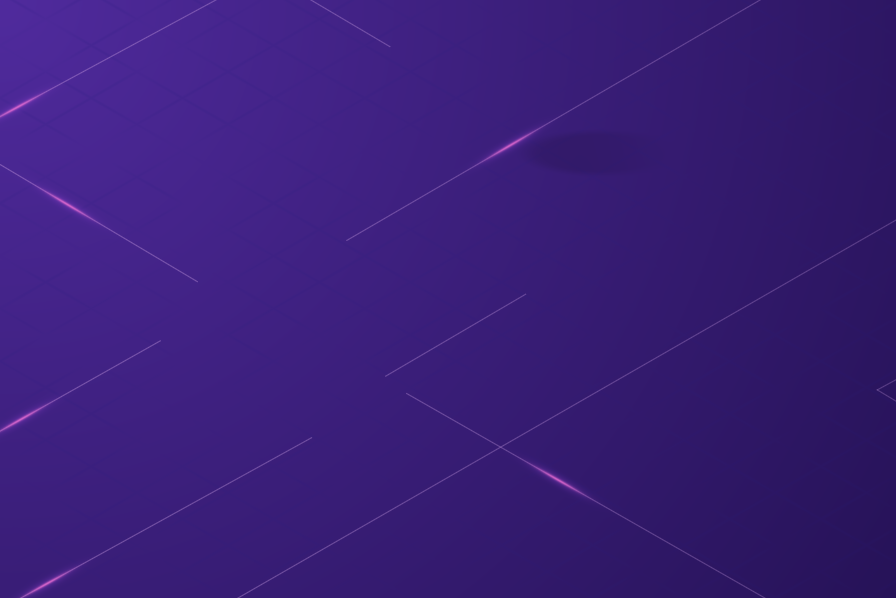
Reproduce this background procedurally as a Shadertoy shader.

```glsl
#define LIGHT_COLOR vec3(0.312, 0.166, 0.615)
#define DARK_COLOR vec3(0.150, 0.072, 0.345)
#define LINE_COLOR vec3(0.76, 0.59, 0.86)
#define GLOW_COLOR vec3(0.56, 0.25, 0.82)
#define CORE_COLOR vec3(0.95, 0.42, 0.82)
#define GRID_COLOR vec3(0.15, 0.11, 0.50)
#define LINE_WIDTH 0.0018
#define LINE_ALPHA 0.42
#define GLOW_LENGTH 0.055
#define GRID_STEP 0.088
#define GRID_ALPHA 0.16
#define COUNT 11

// Segment ends in units of canvas height
const vec4 segments[COUNT] = vec4[COUNT](
    vec4(0.000, 0.805, 0.361, 1.000), vec4(0.520, 1.000, 0.652, 0.922),
    vec4(0.000, 0.725, 0.330, 0.529), vec4(0.580, 0.598, 1.271, 1.000),
    vec4(0.000, 0.279, 0.268, 0.430), vec4(0.035, 0.000, 0.521, 0.268),
    vec4(0.398, 0.000, 1.500, 0.633), vec4(0.645, 0.371, 0.879, 0.508),
    vec4(0.680, 0.342, 1.279, 0.000), vec4(1.467, 0.348, 1.502, 0.367),
    vec4(1.467, 0.348, 1.502, 0.327));

// Glow place along each segment; negative means no glow
const float glowPlace[COUNT] = float[COUNT](
    0.08, -1.0, 0.343, 0.395, 0.13, 0.09, -1.0, -1.0, 0.423, -1.0, -1.0);

float hash(vec2 p) {
    return fract(sin(dot(p, vec2(127.1, 311.7))) * 43758.5453);
}

float noise(vec2 p) {
    vec2 cell = floor(p), f = fract(p);
    f = f * f * (3.0 - 2.0 * f);
    return mix(mix(hash(cell), hash(cell + vec2(1, 0)), f.x),
               mix(hash(cell + vec2(0, 1)), hash(cell + vec2(1, 1)), f.x), f.y);
}

// Faint slanted lattice, broken up by noise
float lattice(vec2 p, float pixel) {
    vec2 axes = vec2(p.y - 0.577 * p.x, p.y + 0.577 * p.x) / GRID_STEP;
    vec2 d = abs(fract(axes) - 0.5) * GRID_STEP;
    vec2 bars = 1.0 - smoothstep(vec2(0.0), vec2(0.003 + pixel), d);
    return max(bars.x, bars.y) * smoothstep(0.1, 0.8, noise(p * 12.0));
}

// Soft dark ellipse, crisp at left and fading to the right
float shadow(vec2 p) {
    float r = length((p - vec2(1.006, 0.744)) / vec2(0.142, 0.040));
    return (1.0 - smoothstep(0.7, 1.05, r)) * (1.0 - smoothstep(0.94, 1.16, p.x));
}

void mainImage(out vec4 fragColor, in vec2 fragCoord) {
    vec2 p = fragCoord / iResolution.y;
    float pixel = 1.0 / iResolution.y;

    // Circular gradient from the upper left corner
    float fade = length(p - vec2(0.0, 1.0)) / 1.79;
    vec3 color = mix(LIGHT_COLOR, DARK_COLOR, fade);
    color = mix(color, GRID_COLOR, GRID_ALPHA * lattice(p, pixel) * (1.0 - 0.4 * fade));
    color *= 1.0 - 0.11 * shadow(p);

    // Thin lines with glowing sparks
    float edge = max(pixel, LINE_WIDTH);
    for (int i = 0; i < COUNT; i++) {
        vec2 start = segments[i].xy, span = segments[i].zw - start;
        vec2 offset = p - start;
        float size = length(span);
        vec2 dir = span / size;
        float along = dot(offset, dir);
        float across = abs(dot(offset, vec2(-dir.y, dir.x)));
        float dist = length(offset - dir * clamp(along, 0.0, size));
        float line = max(0.0, 1.0 - dist / edge) * min(1.0, LINE_WIDTH / pixel);
        color = mix(color, LINE_COLOR, LINE_ALPHA * line * mix(1.1, 0.75, p.x / 1.5));

        if (glowPlace[i] >= 0.0) {
            float t = (along - glowPlace[i] * size) / GLOW_LENGTH;
            float spark = exp(-t * t);
            float halo = exp(-pow(across / 0.008, 2.0)) * spark;
            float core = exp(-pow(across / 0.0025, 2.0)) * spark * spark;
            color = mix(color, GLOW_COLOR, 0.33 * halo);
            color = mix(color, CORE_COLOR, 0.7 * core);
        }
    }

    fragColor = vec4(color, 1.0);
}
```
